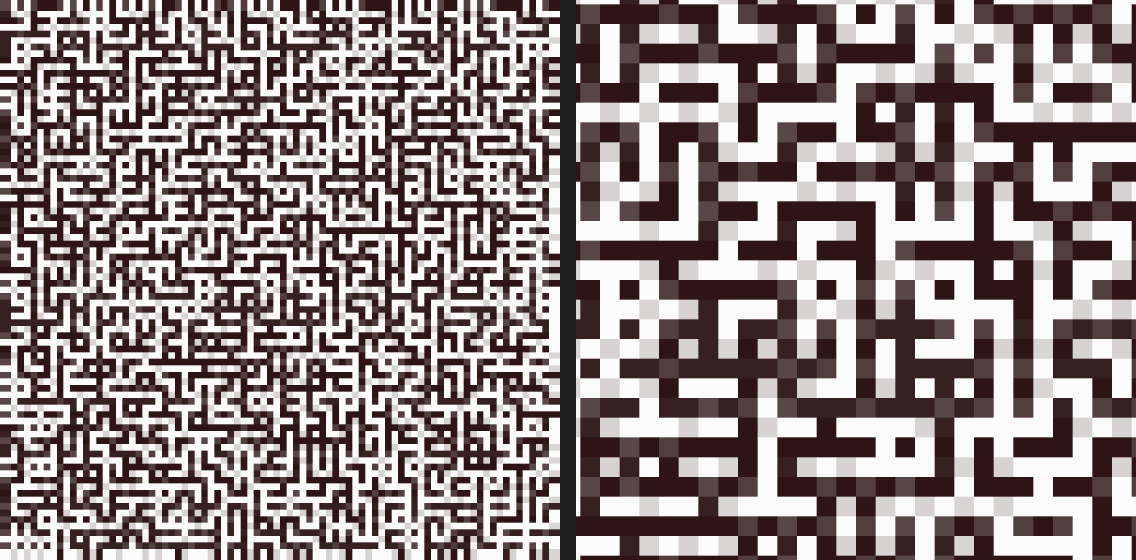
Left: the whole. Right: its middle third, enlarged.
Reproduce this pattern procedurally as a Shadertoy shader.

```glsl
float hash(vec2 p) {
    return fract(sin(dot(p, vec2(127.1, 311.7))) * 43758.5453);
}

// Colour of the cloth at uv, with uv.y counted down from the top edge
vec3 weave(vec2 uv) {
    // 84 threads each way; the outermost ones fill the margin
    vec2 cell = clamp(floor((uv * 128.0 - 1.0) / 1.5), 0.0, 83.0);

    // Threads alternate dark (0) and light (1) in both directions
    vec2 thread = mod(cell, 2.0);
    bool warpOver = hash(cell + 3.7) > 0.5;
    float tone = warpOver ? thread.x : thread.y;

    // Crossings of equal threads show a faint shade of the opposite tone
    if (thread.x == thread.y && warpOver) tone = mix(tone, 1.0 - tone, 0.175);

    // About a third of the threads are dyed slightly paler
    vec2 threadId = warpOver ? vec2(cell.x, 91.3) : vec2(57.9, cell.y);
    float paler = step(0.67, hash(threadId));
    vec3 dark = mix(vec3(0.18, 0.08, 0.09), vec3(0.215, 0.125, 0.135), paler);
    vec3 light = vec3(0.985);
    return mix(dark, light, tone);
}

void mainImage(out vec4 fragColor, in vec2 fragCoord) {
    // Average a 3 by 3 grid of samples to smooth the thread edges
    vec3 sum = vec3(0.0);
    for (int i = 0; i < 9; i++) {
        vec2 offset = (vec2(i % 3, i / 3) - 1.0) / 3.0;
        vec2 uv = (fragCoord + offset) / iResolution.xy;
        sum += weave(vec2(uv.x, 1.0 - uv.y));
    }
    fragColor = vec4(sum / 9.0, 1.0);
}
```
